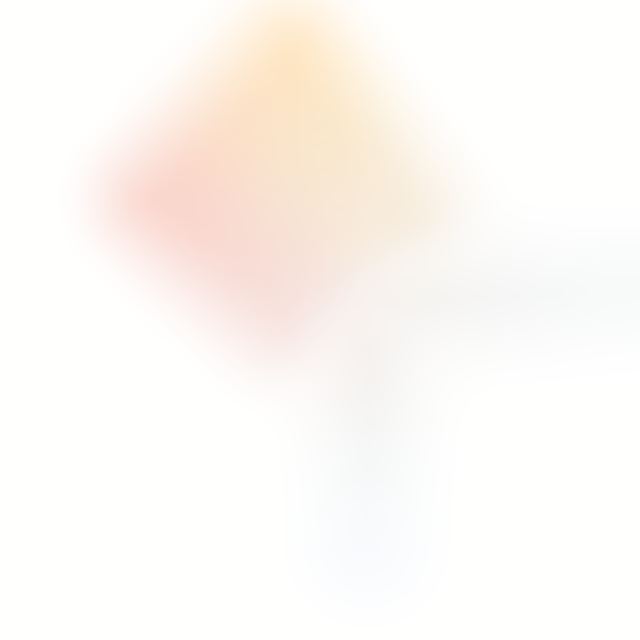
Reproduce this background procedurally as a three.js fragment shader.

```glsl
varying vec2 vUv;

const vec3 PAPER = vec3(1.0, 1.0, 0.998);
const float SOFTNESS = 0.095;

// Distance to a line segment
float segmentDistance(vec2 p, vec2 a, vec2 b) {
  vec2 ab = b - a;
  float t = clamp(dot(p - a, ab) / dot(ab, ab), 0.0, 1.0);
  return length(p - a - ab * t);
}

// Positive on the left of the directed edge
float edgeSide(vec2 p, vec2 a, vec2 b) {
  return (b.x - a.x) * (p.y - a.y) - (b.y - a.y) * (p.x - a.x);
}

// Signed distance to a convex, counter-clockwise quad
float quadDistance(vec2 p, vec2 a, vec2 b, vec2 c, vec2 d) {
  float dist = min(
    min(segmentDistance(p, a, b), segmentDistance(p, b, c)),
    min(segmentDistance(p, c, d), segmentDistance(p, d, a)));
  float side = min(
    min(edgeSide(p, a, b), edgeSide(p, b, c)),
    min(edgeSide(p, c, d), edgeSide(p, d, a)));
  return side > 0.0 ? -dist : dist;
}

float smoothUnion(float a, float b, float blend) {
  float h = max(blend - abs(a - b), 0.0) / blend;
  return min(a, b) - 0.25 * h * h * blend;
}

// Colour weighted by closeness; alpha carries the weight
vec4 tint(vec2 p, vec2 center, vec3 color) {
  vec2 offset = p - center;
  float weight = exp(-90.0 * dot(offset, offset));
  return vec4(color * weight, weight);
}

// Warm tones blend into cool greys across the canvas
vec3 colorField(vec2 p) {
  vec4 sum = vec4(PAPER, 1.0) * 1e-6;

  // Yellow top and coral left
  sum += tint(p, vec2(0.450, 0.895), vec3(1.000, 0.895, 0.740));
  sum += tint(p, vec2(0.370, 0.790), vec3(0.988, 0.870, 0.780));
  sum += tint(p, vec2(0.273, 0.690), vec3(0.980, 0.825, 0.790));
  sum += tint(p, vec2(0.360, 0.596), vec3(0.973, 0.855, 0.835));
  sum += tint(p, vec2(0.436, 0.512), vec3(0.970, 0.875, 0.850));

  // Cream and sand interior
  sum += tint(p, vec2(0.500, 0.790), vec3(0.980, 0.920, 0.800));
  sum += tint(p, vec2(0.456, 0.710), vec3(0.965, 0.895, 0.830));
  sum += tint(p, vec2(0.605, 0.675), vec3(0.970, 0.925, 0.860));
  sum += tint(p, vec2(0.520, 0.460), vec3(0.960, 0.930, 0.920));

  // Cool arms
  sum += tint(p, vec2(0.650, 0.520), vec3(0.960, 0.955, 0.945));
  sum += tint(p, vec2(0.780, 0.530), vec3(0.963, 0.963, 0.965));
  sum += tint(p, vec2(0.960, 0.550), vec3(0.965, 0.980, 0.972));
  sum += tint(p, vec2(0.586, 0.388), vec3(0.958, 0.958, 0.950));
  sum += tint(p, vec2(0.573, 0.270), vec3(0.960, 0.975, 0.970));
  sum += tint(p, vec2(0.573, 0.155), vec3(0.975, 0.980, 0.995));

  return sum.rgb / sum.a;
}

// Rounded diamond joined to a right arm and a lower arm
float glowDistance(vec2 p) {
  float diamond = quadDistance(p,
    vec2(0.455, 0.909), vec2(0.247, 0.688),
    vec2(0.449, 0.499), vec2(0.651, 0.655)) - 0.072;
  float rightArm = segmentDistance(p, vec2(0.62, 0.53), vec2(1.05, 0.55)) - 0.07;
  float lowerArm = segmentDistance(p, vec2(0.58, 0.45), vec2(0.573, 0.147)) - 0.07;
  float arms = smoothUnion(rightArm, lowerArm, 0.08);
  return smoothUnion(diamond, arms, 0.06);
}

void main() {
  float coverage = 1.0 - smoothstep(-SOFTNESS, SOFTNESS, glowDistance(vUv));
  gl_FragColor = vec4(mix(PAPER, colorField(vUv), coverage), 1.0);
}
```
